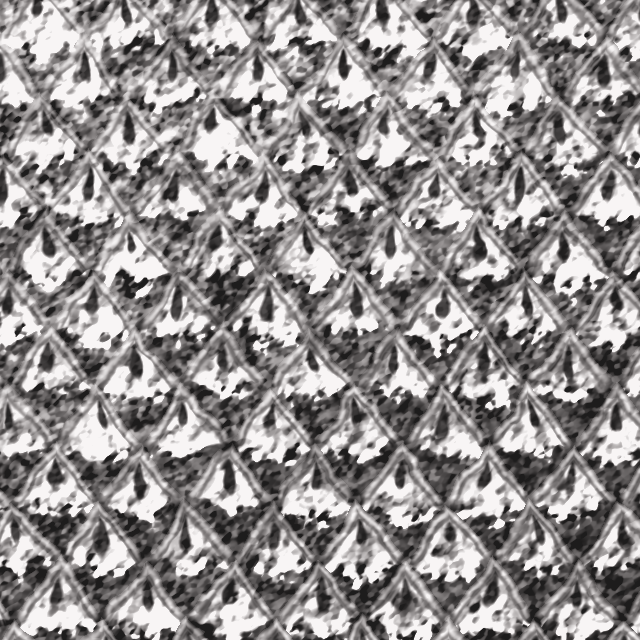
This texture is drawn by a Shadertoy shader. Its source:

```glsl
// Hammered metal scales: staggered diamonds, each with a pale folded rim, a dark
// hollow below its tip and a bright crumpled bulge above a grainy shadow.
// A skewed lattice gives the diamonds; smoothed cellular noise crumples the foil.

const vec2 DIAMOND = vec2(0.1354, 0.1823);  // width and height of one diamond
const vec2 ANCHOR = vec2(0.478, 0.6745);    // tip of one diamond
const float LEAN = 0.036;                   // sideways drift of the columns
const vec3 SHADOW_TINT = vec3(1.04, 0.985, 0.985);
const vec3 LIGHT_TINT = vec3(1.0, 0.991, 0.991);

vec2 hash22(vec2 p) {
    vec3 q = fract(p.xyx * vec3(0.1031, 0.1030, 0.0973));
    q += dot(q, q.yzx + 33.33);
    return fract((q.xx + q.yz) * q.zy);
}

// Random facet levels blended by distance to their scattered centres.
float facets(vec2 p) {
    vec2 cell = floor(p);
    float sum = 0.0, total = 0.0;
    for (int j = -1; j <= 1; j++) {
        for (int i = -1; i <= 1; i++) {
            vec2 n = cell + vec2(i, j);
            vec2 r = n + hash22(n) - p;
            float weight = exp(-5.0 * dot(r, r));
            sum += weight * hash22(n + 71.0).x;
            total += weight;
        }
    }
    return sum / total;
}

// Facets stretched along a direction, for creases.
float creases(vec2 p, float angle, vec2 scale) {
    float c = cos(angle), s = sin(angle);
    return facets(mat2(c, -s, s, c) * p * scale);
}

// Layered sines that bend the lattice slightly.
vec2 bend(vec2 p) {
    return 0.0035 * sin(p.yx * vec2(31.0, 27.0) + vec2(0.6, 2.1))
         + 0.0022 * sin(p * vec2(67.0, 59.0) + p.yx * 38.0);
}

float band(float x, float centre, float width) {
    float t = (x - centre) / width;
    return exp(-t * t);
}

// Dark drop: pointed at the tip and full at the bottom.
float hollow(vec2 c, float lean, float size) {
    float t = (c.y - 0.13) / (0.26 * size);
    float halfWidth = 0.085 * size * max(t, 0.0) * smoothstep(1.2, 0.65, t);
    float x = abs(c.x - lean * t);
    return smoothstep(0.03, -0.02, x - halfWidth) * smoothstep(0.0, 0.2, t)
         * smoothstep(1.15, 0.85, t);
}

float scaleShade(vec2 p) {
    // Lattice: f runs along both lower directions from the tip of a diamond.
    vec2 w = p + bend(p) + 0.007 * (vec2(facets(p * 38.0), facets(p * 38.0 + 19.0)) - 0.5);
    vec2 q = w - ANCHOR;
    q.x += LEAN * q.y;
    q /= DIAMOND;
    vec2 ab = vec2(q.x - q.y, -q.x - q.y);
    vec2 id = floor(ab), f = ab - id;
    vec2 c = vec2(f.x - f.y, f.x + f.y) * 0.5;  // across, and down from the tip
    float edge = min(f.x, f.y), reach = max(f.x, f.y);
    vec2 rnd = hash22(id + 40.0), rnd2 = hash22(id + 90.0);

    // Foil texture at three sizes.
    float fine = creases(p, 0.6, vec2(115.0, 170.0)) - 0.5;
    float medium = creases(p + 3.0, 0.9, vec2(58.0, 95.0)) - 0.5;
    float broad = facets(p * 27.0 + 8.0) - 0.5;
    float glow = smoothstep(-0.4, 0.95, p.y - 0.6 * p.x);

    // Grainy shadow between bulges, lit towards the upper left.
    float shade = 0.27 + 0.22 * glow + (0.5 + 0.15 * glow) * fine
                + (0.12 + 0.65 * glow) * medium + 0.15 * broad;

    // Bright crumpled bulge, whitest low and to the right.
    float lower = 0.65 + 0.09 * (rnd.x - 0.5) + 0.18 * medium + 0.08 * fine;
    float bulge = smoothstep(0.035, -0.035, c.y + 0.28 * abs(c.x) - lower)
                * smoothstep(0.1, 0.18, edge);
    float foil = 0.82 + 0.7 * (c.y - 0.4) + 0.5 * c.x + 0.14 * glow
               + 1.2 * medium + 0.65 * fine + 0.16 * (rnd.y - 0.5);
    shade = mix(shade, foil, bulge);

    // Folded rim: two pale lines with a groove between them.
    float ends = smoothstep(1.0, 0.84, reach);
    float wear = clamp(0.9 + 0.5 * broad, 0.0, 1.0);
    float rim = band(edge, 0.06, 0.045) * ends * wear;
    float groove = band(edge, 0.122, 0.022) * ends;
    float inner = band(edge, 0.175, 0.03) * ends * wear;
    shade = mix(shade, 0.8 + 0.3 * fine + 0.25 * medium, rim);
    shade = mix(shade, 0.46, 0.6 * groove);
    shade = mix(shade, 0.79 + 0.5 * medium, 0.65 * inner);

    // Hollow under the tip.
    float drop = hollow(c, 0.12 * (rnd2.x - 0.5), 0.9 + 0.35 * rnd2.y);
    return mix(shade, 0.16 + 0.2 * fine, 0.95 * drop);
}

void mainImage(out vec4 fragColor, in vec2 fragCoord) {
    float shade = clamp(scaleShade(fragCoord / iResolution.xy), 0.11, 0.97);
    fragColor = vec4(shade * mix(SHADOW_TINT, LIGHT_TINT, shade), 1.0);
}
```
